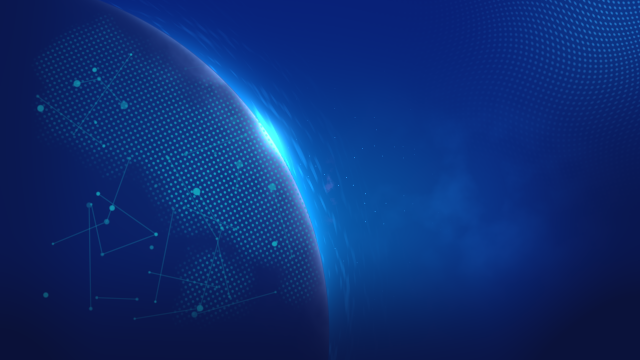
Reproduce this background procedurally as a Shadertoy shader.

```glsl
// A dotted, networked globe rises at the left, its lit rim glowing into deep blue space.
// The globe is a circle: distance to its edge and polar angle shape rim, halo and wisps;
// warped grids make the dots, hashed nodes the network, gradient noise the clouds.

const vec2 CENTER = vec2(-0.076, 0.074);
const float RADIUS = 0.99;
const vec3 TEAL = vec3(0.08, 0.68, 0.76);

vec2 hash2(vec2 p) {
    p = vec2(dot(p, vec2(127.1, 311.7)), dot(p, vec2(269.5, 183.3)));
    return fract(sin(p) * 43758.5);
}

float corner(vec2 cell, vec2 f, vec2 o) {
    return dot(hash2(cell + o) * 2.0 - 1.0, f - o);
}

float gradientNoise(vec2 p) {
    vec2 i = floor(p), f = fract(p);
    vec2 u = f * f * f * (f * (f * 6.0 - 15.0) + 10.0);
    return mix(mix(corner(i, f, vec2(0, 0)), corner(i, f, vec2(1, 0)), u.x),
               mix(corner(i, f, vec2(0, 1)), corner(i, f, vec2(1, 1)), u.x), u.y);
}

float fbm(vec2 p) {
    float sum = 0.0, amp = 0.6;
    for (int i = 0; i < 4; i++) {
        sum += amp * gradientNoise(p);
        p = mat2(1.6, 1.2, -1.2, 1.6) * p;
        amp *= 0.5;
    }
    return sum;
}

float segment(vec2 p, vec2 a, vec2 b) {
    vec2 ab = b - a;
    return length(p - a - ab * clamp(dot(p - a, ab) / dot(ab, ab), 0.0, 1.0));
}

// Soft spot: bright at the centre, falling off over the given radii
float spot(vec2 p, vec2 at, vec2 size) {
    vec2 q = (p - at) / size;
    return exp(-dot(q, q));
}

float dotGrid(vec2 g, float radius, float blur) {
    return 1.0 - smoothstep(radius - blur, radius + blur, length(fract(g) - 0.5));
}

vec3 space(vec2 p, float px) {
    vec3 col = vec3(0.03, 0.118, 0.46);
    col += vec3(0.0, 0.15, 0.11) * spot(p, vec2(0.96, 0.36), vec2(0.34, 0.36));
    col += vec3(0.01, 0.05, 0.05) * spot(p, vec2(1.3, 0.4), vec2(0.35, 0.3));
    // Faint nebula drifting to the right
    float cloud = fbm(p * 5.0 + 3.0) + 0.5 * fbm(p * 13.0);
    col += vec3(0.03, 0.13, 0.16) * max(cloud + 0.1, 0.0) * spot(p, vec2(1.3, 0.45), vec2(0.3, 0.22));
    col += vec3(0.18, 0.04, 0.06) * smoothstep(0.0, 0.3, fbm(p * 30.0)) * spot(p, vec2(0.915, 0.46), vec2(0.016, 0.07));
    // Rippling sheet of dots in the top right corner
    vec2 g = p + 0.03 * vec2(sin(p.y * 13.0 + p.x * 4.0), sin(p.x * 11.0 - p.y * 5.0));
    float sheet = spot(p, vec2(1.7, 0.95), vec2(0.27, 0.24));
    col += vec3(0.02, 0.09, 0.07) * sheet;
    col += vec3(0.08, 0.26, 0.26) * sheet * dotGrid(g * 68.0, 0.22, 68.0 * px);
    return col;
}

void mainImage(out vec4 fragColor, in vec2 fragCoord) {
    vec2 p = fragCoord / iResolution.y;
    float px = 1.0 / iResolution.y;
    float width = iResolution.x * px;
    vec2 q = p - CENTER;
    float d = length(q) - RADIUS;
    float angle = atan(q.y, q.x);
    float inside = 1.0 - smoothstep(-px, px, d);
    float light = exp(-pow((angle - 0.54) / 0.4, 2.0));
    vec3 col = space(p, px);

    // Halo and fine wisps outside the rim
    float halo = max(d, 0.0);
    vec3 air = vec3(0.04, 0.46, 0.56) * light * exp(-halo * 26.0);
    air += vec3(0.0, 0.09, 0.12) * light * exp(-halo * 7.0);
    float strand = gradientNoise(vec2(angle * 5.0, d * 75.0 + angle * 14.0))
                 + gradientNoise(vec2(angle * 7.0 + 9.0, d * 110.0 - angle * 18.0));
    air += vec3(0.08, 0.32, 0.38) * smoothstep(0.05, 0.7, strand) * exp(-halo * 20.0)
         * exp(-pow((angle - 0.5) / 0.55, 2.0));
    col += air * (1.0 - inside);

    // Globe body with a cloudy, pale lit edge
    float depth = max(-d, 0.0);
    float cloud = fbm(vec2(angle * 7.0, d * 16.0) + fbm(p * 9.0));
    vec3 body = mix(vec3(0.035, 0.1, 0.36), vec3(0.045, 0.15, 0.43), spot(p, vec2(0.55, 0.62), vec2(0.4)));
    body += vec3(0.15, 0.18, 0.22) * light * exp(-depth * 9.0) * (0.75 + 1.1 * cloud);
    body += vec3(0.34, 0.34, 0.3) * light * exp(-depth * 32.0) * (1.0 + 0.6 * cloud);
    body += vec3(0.1, 0.17, 0.22) * exp(-depth * 110.0) * smoothstep(1.35, 0.9, angle) * smoothstep(-0.1, 0.25, angle);

    // Continents as slanted rows of dots
    float coast = min(segment(p, vec2(0.25, 0.76), vec2(0.78, 0.42)) - 0.15,
                      min(length(p - vec2(0.61, 0.22)) - 0.08, segment(p, vec2(0.78, 0.4), vec2(0.84, 0.24)) - 0.04));
    float land = smoothstep(0.05, -0.03, coast + 0.16 * fbm(p * 7.0));
    vec2 g = mat2(0.88, -0.47, 0.47, 0.88) * (p + 0.1 * q * dot(q, q)) * 64.0;
    float lit = 0.35 + 0.65 * spot(p, vec2(0.62, 0.52), vec2(0.28, 0.26));
    body = mix(body, TEAL, land * lit * 0.85 * dotGrid(g, 0.23, 64.0 * px));
    body += vec3(0.0, 0.035, 0.05) * land * lit;
    col = mix(col, body, inside);

    // Network: hashed nodes, joined to the next when close
    for (int i = 0; i < 56; i++) {
        vec2 h = hash2(vec2(i, 7));
        vec2 next = hash2(vec2(i + 1, 7));
        vec2 node = vec2(0.08 + 0.78 * h.x, 0.1 + 0.75 * h.y);
        vec2 goal = vec2(0.08 + 0.78 * next.x, 0.1 + 0.75 * next.y);
        float size = 0.003 + 0.008 * pow(hash2(h * 91.0).x, 3.0);
        float shown = smoothstep(-0.03, -0.08, length(node - CENTER) - RADIUS);
        float link = smoothstep(px * 1.3, 0.0, segment(p, node, goal)) * step(length(goal - node), 0.3);
        float disc = smoothstep(size + px, size - px, length(p - node));
        col = mix(col, TEAL, shown * inside * max(0.22 * link, disc * (0.3 + 0.6 * hash2(h * 37.0).y)));
    }

    // Sunrise flare stretched along the rim
    vec2 axis = vec2(cos(0.58), sin(0.58));
    vec2 f = vec2(dot(q, axis) - RADIUS - 0.004, dot(q, vec2(-axis.y, axis.x)));
    col += vec3(0.2, 0.42, 0.4) * spot(f, vec2(0), vec2(0.02, 0.09));
    col += vec3(0.08, 0.16, 0.16) * spot(f, vec2(0), vec2(0.05, 0.05));

    // Sparse drifting specks right of the rim
    vec2 s = p * 38.0, jitter = 0.25 + 0.5 * hash2(floor(s));
    float speck = smoothstep(0.1, 0.02, length(fract(s) - jitter)) * step(0.8, hash2(floor(s) + 5.0).x);
    col += vec3(0.1, 0.25, 0.28) * speck * spot(p, vec2(0.97, 0.47), vec2(0.15, 0.2)) * (1.0 - inside);

    // Darker floor, sides and lower corners
    float shade = 0.75 * smoothstep(0.36, -0.05, p.y);
    shade += 0.6 * smoothstep(width - 0.45, width, p.x) * smoothstep(1.0, 0.35, p.y);
    shade += 0.35 * smoothstep(0.3, 0.0, p.x);
    col = mix(col, vec3(0.04, 0.065, 0.21), min(shade, 0.92));
    fragColor = vec4(clamp(col, 0.0, 1.0), 1.0);
}
```
